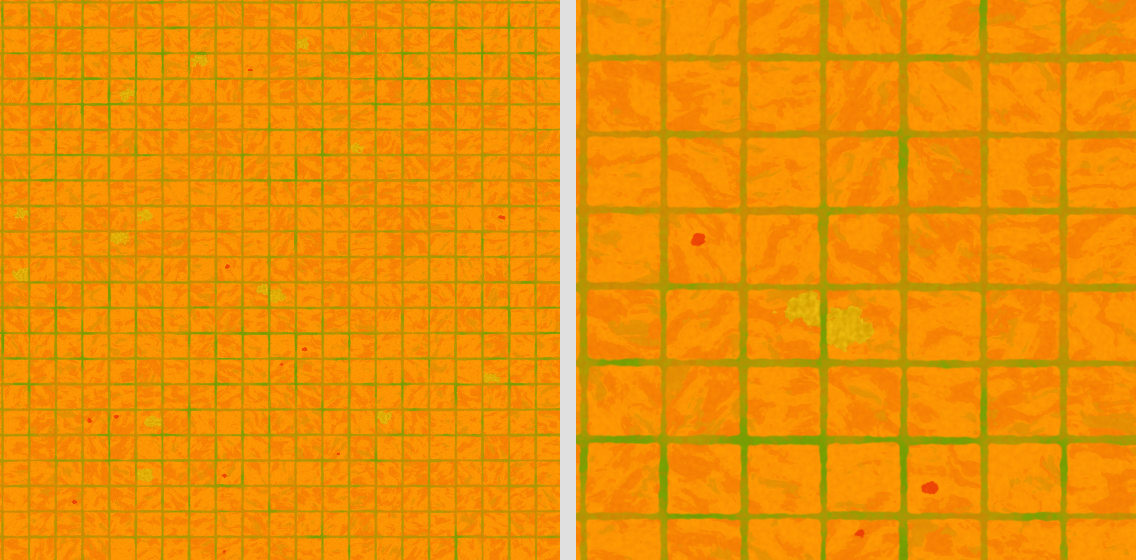
Left: the whole. Right: its middle third, enlarged.
Write a WebGL 2 fragment shader that draws this pattern.

```glsl
#version 300 es
precision highp float;
// A wall of small orange stone tiles, 21 across and 22 down, with olive grout.
// Each tile is a jittered rounded box; wrapped gradient noise gives the wavy
// edges, slaty flakes and grain, and hashes scatter yellow and red stains.

uniform vec2 u_resolution;
out vec4 fragColor;

const vec2 TILES = vec2(21.0, 22.0);
const vec2 GRID_OFFSET = vec2(0.0045, -0.0042);
const float HALF_JOINT = 0.0021;

const vec3 ORANGE = vec3(0.99, 0.585, 0.01);
const vec3 DEEP_ORANGE = vec3(0.965, 0.505, 0.01);
const vec3 OCHRE = vec3(0.89, 0.56, 0.01);
const vec3 BROWN_GROUT = vec3(0.80, 0.55, 0.01);
const vec3 OLIVE_GROUT = vec3(0.70, 0.59, 0.01);
const vec3 GREEN_GROUT = vec3(0.47, 0.62, 0.01);
const vec3 YELLOW_STAIN = vec3(0.87, 0.70, 0.03);
const vec3 RED_STAIN = vec3(0.92, 0.22, 0.02);

// Integer hash of a lattice point, four values in 0..1
vec4 hash4(vec2 cell, float seed) {
    uvec4 h = uvec4(uint(cell.x), uint(cell.y), uint(seed), 7u);
    h = h * 1664525u + 1013904223u;
    for (int i = 0; i < 2; i++) {
        h += h.yzxy * h.wxyz;
        h ^= h >> 16u;
    }
    return vec4(h & 65535u) / 65535.0;
}

float cornerSlope(vec2 corner, vec2 toPoint, vec2 period) {
    float angle = 6.28319 * hash4(mod(corner, period), 3.0).x;
    return dot(vec2(cos(angle), sin(angle)), toPoint);
}

// Gradient noise, about -0.7..0.7, repeating after a whole period
float noise(vec2 p, vec2 period) {
    vec2 i = floor(p), f = p - i;
    vec2 w = f * f * f * (f * (f * 6.0 - 15.0) + 10.0);
    vec2 e = vec2(1.0, 0.0);
    float low = mix(cornerSlope(i, f, period), cornerSlope(i + e, f - e, period), w.x);
    float high = mix(cornerSlope(i + e.yx, f - e.yx, period), cornerSlope(i + 1.0, f - 1.0, period), w.x);
    return mix(low, high, w.y);
}

float fbm(vec2 p, vec2 period) {
    float sum = 0.0, gain = 0.6;
    for (int i = 0; i < 4; i++) {
        sum += gain * noise(p, period);
        p *= 2.0;
        period *= 2.0;
        gain *= 0.55;
    }
    return sum;
}

float roundedBox(vec2 p, vec2 halfSize, float radius) {
    vec2 d = abs(p) - halfSize + radius;
    return length(max(d, 0.0)) + min(max(d.x, d.y), 0.0) - radius;
}

mat2 rotation(float angle) {
    float c = cos(angle), s = sin(angle);
    return mat2(c, s, -s, c);
}

// Stone surface: streaked flakes that differ from tile to tile
vec3 stoneFace(vec2 local, vec4 rnd, float grain) {
    vec2 period = vec2(256.0);
    vec2 q = rotation((rnd.x - 0.5) * 2.4) * local * vec2(42.0, 85.0) + floor(rnd.yz * 250.0);
    q += 0.5 * noise(local * 60.0 + rnd.zw * 90.0, period);
    float flakes = fbm(q, period) + 0.22 * grain + (rnd.w - 0.5) * 0.25;
    float worn = fbm(q * 0.8 + 57.0, period) + 0.12 * grain + (rnd.y - 0.5) * 0.2;
    vec3 color = mix(ORANGE, DEEP_ORANGE, smoothstep(-0.02, 0.16, flakes));
    return mix(color, OCHRE, 0.9 * smoothstep(0.19, 0.29, worn));
}

// Joint colour drifts from brown through olive to green
vec3 groutColor(vec2 p, float grain) {
    float tone = 0.9 * noise(p * 4.0, vec2(4.0)) + 1.1 * noise(p * 24.0, vec2(24.0)) + 0.3 * grain;
    vec3 color = mix(BROWN_GROUT, OLIVE_GROUT, smoothstep(-0.45, 0.1, tone));
    return mix(color, GREEN_GROUT, smoothstep(0.1, 0.6, tone));
}

// Ragged blot at a random place in the tile, as coverage 0..1
float stain(vec2 local, vec4 rnd, float radius, float ragged) {
    vec2 d = local - (rnd.yz - 0.5) * 0.026;
    float edge = length(d * vec2(0.85, 1.15)) + ragged * radius - radius * (0.6 + 0.5 * rnd.w);
    return 1.0 - smoothstep(-0.0008, 0.0008, edge);
}

void main() {
    vec2 p = gl_FragCoord.xy / u_resolution - GRID_OFFSET;
    float pixel = 1.0 / min(u_resolution.x, u_resolution.y);
    float grain = noise(p * 230.0, vec2(230.0)) + 0.7 * noise(p * 410.0, vec2(410.0));

    // Tile cell and its random values
    vec2 id = mod(floor(p * TILES), TILES);
    vec2 local = (fract(p * TILES) - 0.5) / TILES;
    vec4 rnd = hash4(id, 11.0);
    vec4 yellowRnd = hash4(id, 23.0);
    vec4 redRnd = hash4(id, 41.0);

    // Slightly crooked tile outline with a chipped edge
    vec2 placed = rotation((rnd.z - 0.5) * 0.03) * (local - (rnd.xy - 0.5) * 0.0012);
    float chips = 0.0012 * noise(p * 70.0, vec2(70.0)) + 0.0009 * noise(p * 190.0, vec2(190.0));
    float edge = roundedBox(placed, 0.5 / TILES - HALF_JOINT, 0.0025) + chips;
    float tile = 1.0 - smoothstep(-0.0005 - pixel * 0.5, 0.0005 + pixel * 0.5, edge);

    // Face, rare stains, then joints
    float ragged = 1.3 * fbm(p * 90.0, vec2(90.0));
    vec3 face = stoneFace(local, rnd, grain);
    float yellow = step(0.972, yellowRnd.x) * stain(local, yellowRnd, 0.014, ragged);
    float red = step(0.96, redRnd.x) * stain(local, redRnd, 0.0045, ragged);
    face = mix(face, YELLOW_STAIN + 0.06 * grain, 0.85 * yellow);
    face = mix(face, RED_STAIN, 0.85 * red);
    vec3 color = mix(groutColor(p, grain), face, tile);
    color += vec3(0.02, 0.035, 0.0) * grain;
    fragColor = vec4(clamp(color, 0.0, 1.0), 1.0);
}
```
